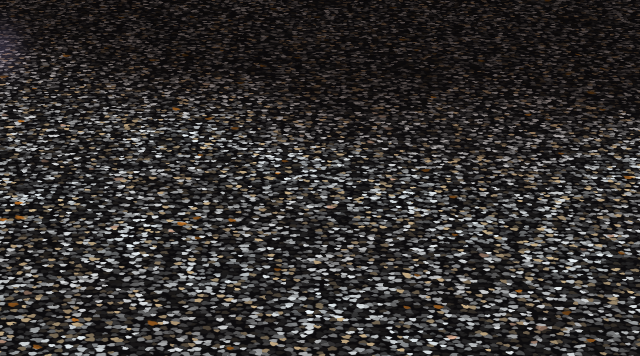
This texture is drawn by a Shadertoy shader. Its source:

```glsl
const vec2 GRAIN_CELL = vec2(0.021, 0.0125);  // grain spacing at the near edge
const vec2 PEBBLE_CELL = vec2(0.085, 0.060);  // spacing of the rare large pebbles
const vec2 GRAIN_RADIUS = vec2(0.60, 0.42);   // in cells
const vec2 PEBBLE_RADIUS = vec2(0.17, 0.10);
const float PEBBLE_SHARE = 0.13;
const float HORIZON = 2.4;                    // height where the ground vanishes
const float TILT = 0.12;
const float TILT_SPREAD = 0.7;
const float EDGE = 0.22;
const float BRIGHTNESS_POWER = 1.7;
const float WARM_SHARE = 0.24;
const float SHADE_LEVEL = 0.36;               // light left in the far shadow
const int SAMPLES = 2;

const vec3 TAR = vec3(0.048, 0.042, 0.050);
const vec3 DARK_STONE = vec3(0.085, 0.080, 0.082);
const vec3 COOL_STONE = vec3(0.87, 0.89, 0.90);
const vec3 WARM_STONE = vec3(0.80, 0.70, 0.54);
const vec3 SHADE_TINT = vec3(1.08, 0.94, 0.90);
const vec3 OCHRE = vec3(0.66, 0.40, 0.14);
const vec3 PINK_STONE = vec3(0.70, 0.56, 0.48);
const vec3 HAZE = vec3(0.13, 0.12, 0.17);

vec3 hash3(vec2 p) {
    vec3 q = fract(p.xyx * vec3(0.1031, 0.1030, 0.0973));
    q += dot(q, q.yxz + 33.33);
    return fract((q.xxy + q.yzz) * q.zyx);
}

// Cellular stones: x is the coverage, yz are random values of the nearest stone.
vec3 stones(vec2 p, vec2 radius, float seed) {
    vec2 cell = floor(p);
    float nearest = 9.0;
    vec2 id = vec2(0.0);
    for (int j = -1; j <= 1; j++)
    for (int i = -1; i <= 1; i++) {
        vec2 c = cell + vec2(i, j);
        vec3 place = hash3(c + seed);
        vec3 look = hash3(c + seed + 71.7);
        vec2 d = p - c - mix(vec2(0.1), vec2(0.9), place.xy);
        float a = TILT + (place.z - 0.5) * TILT_SPREAD;
        d = mat2(cos(a), sin(a), -sin(a), cos(a)) * d;
        d /= radius * mix(0.65, 1.2, look.x);

        // Layered sines around the rim make the outline angular.
        float turn = atan(d.y, d.x);
        float rim = 1.0 + 0.13 * sin(3.0 * turn + 6.3 * look.y)
                        + 0.08 * sin(5.0 * turn + 6.3 * look.z);
        float dist = length(d) / rim;
        if (dist < nearest) {
            nearest = dist;
            id = look.yz;
        }
    }
    return vec3(1.0 - smoothstep(1.0 - EDGE, 1.0 + EDGE, nearest), id);
}

// Uneven sheen: broad light near the viewer, shadow far away and to the right.
float sheen(vec2 p) {
    float wave = 0.035 * sin(4.1 * p.x + 5.0 * p.y)
               + 0.020 * sin(9.7 * p.x - 13.0 * p.y + 1.3);
    float lit = 1.0 - smoothstep(0.52, 0.86, p.y + 0.07 * (p.x - 0.9) + wave);
    float patches = 1.0 + 0.07 * sin(6.0 * p.x + 17.0 * p.y)
                        + 0.05 * sin(13.0 * p.x - 29.0 * p.y);
    return lit * patches;
}

vec3 ground(vec2 p) {
    // Perspective: stones shrink with distance and flatten faster.
    float scale = (HORIZON - p.y) / HORIZON;
    vec2 q = vec2((p.x - 0.9) / scale, p.y / scale) + 3.0;
    float light = sheen(p);
    float level = mix(SHADE_LEVEL, 1.0, light);

    // Grey and warm grains in dark tar
    vec3 grain = stones(q / GRAIN_CELL, GRAIN_RADIUS, 0.0);
    vec3 tone = grain.z < WARM_SHARE ? WARM_STONE : COOL_STONE;
    vec3 stone = mix(DARK_STONE, tone, pow(grain.y, BRIGHTNESS_POWER));
    stone *= level * mix(SHADE_TINT, vec3(1.0), light);
    vec3 color = mix(TAR * mix(0.85, 1.0, light), stone, grain.x);

    // Sparse ochre and pink pebbles
    vec3 pebble = stones(q / PEBBLE_CELL, PEBBLE_RADIUS, 19.0);
    float shown = pebble.x * step(pebble.y, PEBBLE_SHARE);
    vec3 pebbleTone = mix(OCHRE, PINK_STONE, step(0.6, pebble.z));
    pebbleTone *= mix(0.6, 1.1, fract(pebble.z * 7.0)) * level;
    color = mix(color, pebbleTone * (0.85 + 0.3 * grain.y), shown);

    // Pale reflection at the far left edge
    vec2 h = (p - vec2(0.0, 0.86)) / vec2(0.06, 0.07);
    return color + HAZE * exp(-dot(h, h));
}

void mainImage(out vec4 fragColor, in vec2 fragCoord) {
    vec3 color = vec3(0.0);
    for (int j = 0; j < SAMPLES; j++)
    for (int i = 0; i < SAMPLES; i++) {
        vec2 offset = (vec2(i, j) + 0.5) / float(SAMPLES) - 0.5;
        color += ground((fragCoord + offset) / iResolution.y);
    }
    fragColor = vec4(color / float(SAMPLES * SAMPLES), 1.0);
}
```
